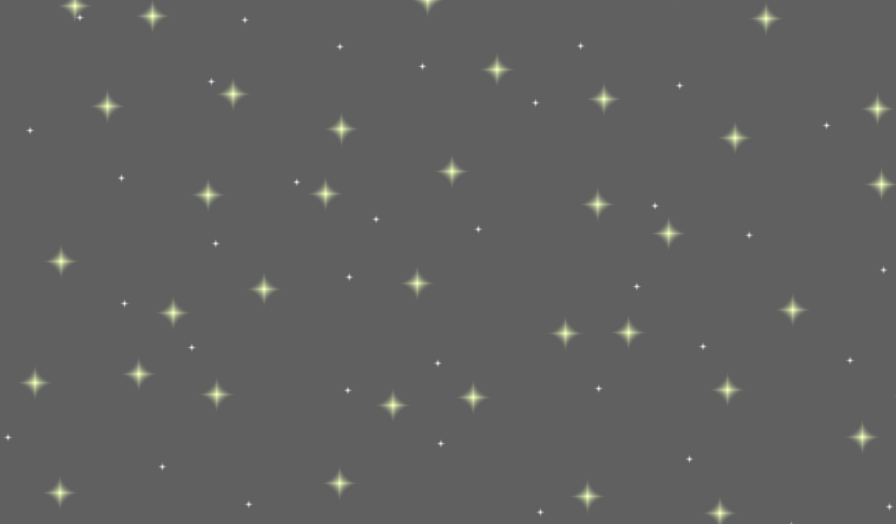
This pattern is drawn by a Shadertoy shader. Its source:

```glsl
// Scattered four-pointed stars, large lime ones and small white ones, on flat grey.
#define CELL_SIZE 0.221     // spacing of the stars, in canvas heights
#define JITTER 0.58         // random shift, as a fraction of a cell
#define GRID_ANGLE 0.42     // tilt of the scatter grid
#define LARGE_RADIUS 0.040
#define SMALL_RADIUS 0.0128
#define FALLOFF 1.7         // fading from the core to the tips
#define GREY vec3(0.378)
#define LIME vec3(0.93, 1.0, 0.72)
#define WHITE vec3(1.0)

vec2 hash22(vec2 p) {
    vec3 q = fract(p.xyx * vec3(0.1031, 0.1030, 0.0973));
    q += dot(q, q.yzx + 33.33);
    return fract((q.xx + q.yz) * q.zy);
}

// Brightness of one star with concave sides and soft edges
float starGlow(vec2 offset, float radius) {
    float soften = 0.25 / iResolution.y;
    vec2 a = sqrt(offset * offset + soften * soften) / radius;
    vec2 b = pow(a, vec2(2.0 / 3.0));
    float d = pow(b.x + b.y, 1.5);
    return min(1.0, 1.12 * pow(max(1.0 - d, 0.0), FALLOFF));
}

// One jittered star per cell of a tilted grid; the stars stay upright
float starLayer(vec2 p, vec2 shift, float radius, float seed) {
    float c = cos(GRID_ANGLE), s = sin(GRID_ANGLE);
    mat2 tilt = mat2(c, s, -s, c);
    vec2 gridPos = tilt * p / CELL_SIZE + shift;
    vec2 cell = floor(gridPos);
    float glow = 0.0;
    for (int y = -1; y <= 1; y++) {
        for (int x = -1; x <= 1; x++) {
            vec2 id = cell + vec2(x, y);
            vec2 center = id + 0.5 + JITTER * (hash22(id + seed) - 0.5);
            vec2 offset = transpose(tilt) * (gridPos - center) * CELL_SIZE;
            glow = max(glow, starGlow(offset, radius));
        }
    }
    return glow;
}

void mainImage(out vec4 fragColor, in vec2 fragCoord) {
    vec2 p = fragCoord / iResolution.y;

    // Small stars sit near the corners between the large ones
    float large = starLayer(p, vec2(20.0), LARGE_RADIUS, 17.0);
    float small = starLayer(p, vec2(20.5), SMALL_RADIUS, 71.0);

    vec3 color = mix(GREY, LIME, large);
    color = mix(color, WHITE, small);
    fragColor = vec4(color, 1.0);
}
```
